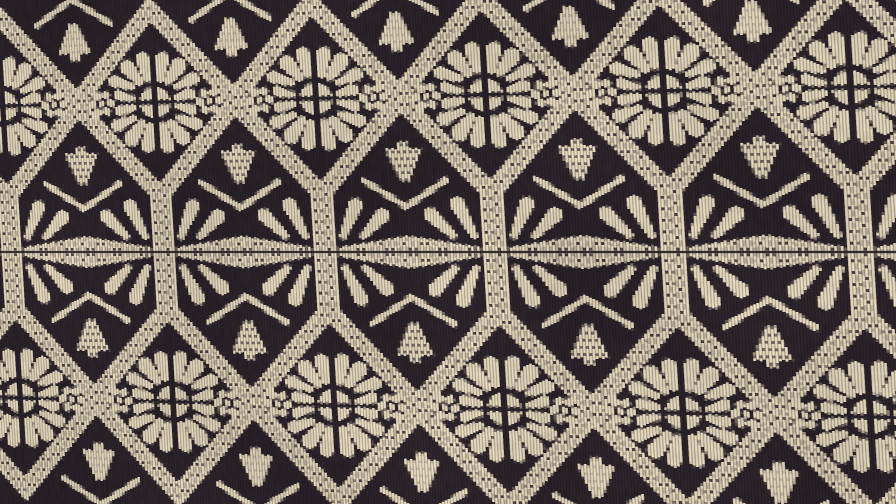
A WebGL 1 fragment shader for this pattern:

```glsl
precision highp float;
// Woven cloth: a lattice of straps holding flowers, mirrored about a central
// seam with posts, leaves and petals. One cell is built from distance functions,
// repeated with fract on a slightly fanned grid, and cut into stitched ribs.

uniform vec2 u_resolution;

const float CELL_WIDTH = 140.0;   // cell units between posts
const float ROW_HEIGHT = 134.0;   // cell units from seam to flower centre
const float RIBS = 58.0;          // ribs per cell
const float STITCH = 2.4;         // stitch length in cell units
const vec3 CREAM = vec3(0.89, 0.85, 0.75);
const vec3 SHADE = vec3(0.54, 0.49, 0.41);
const vec3 GROUND = vec3(0.15, 0.12, 0.145);

vec2 hashGradient(vec2 p) {
  float angle = 6.2832 * fract(sin(dot(p, vec2(127.1, 311.7))) * 4375.85);
  return vec2(cos(angle), sin(angle));
}

float gradientNoise(vec2 p) {
  vec2 i = floor(p), f = fract(p);
  vec2 w = f * f * (3.0 - 2.0 * f);
  vec2 e = vec2(1.0, 0.0);
  float low = mix(dot(hashGradient(i), f), dot(hashGradient(i + e), f - e), w.x);
  float high = mix(dot(hashGradient(i + e.yx), f - e.yx),
                   dot(hashGradient(i + 1.0), f - 1.0), w.x);
  return mix(low, high, w.y);
}

float cover(float d) { return 1.0 - smoothstep(-0.6, 0.6, d); }

// Rounded stroke whose radius changes from one end to the other
float stroke(vec2 p, vec2 a, vec2 b, float ra, float rb) {
  vec2 ab = b - a;
  float h = clamp(dot(p - a, ab) / dot(ab, ab), 0.0, 1.0);
  return length(p - a - ab * h) - mix(ra, rb, h);
}

// Ring of six dots around a central dot
float rosette(vec2 p) {
  float sector = 1.0472;
  float angle = mod(atan(p.y, p.x) + 0.5 * sector, sector) - 0.5 * sector;
  vec2 q = length(p) * vec2(cos(angle), sin(angle));
  return min(length(q - vec2(8.5, 0.0)) - 3.9, length(p) - 3.2);
}

// One quarter of the flower; p is measured from its centre
float flower(vec2 p) {
  float d = stroke(p, vec2(6.0, 21.0), vec2(9.0, 39.0), 3.5, 6.2);
  d = min(d, stroke(p, vec2(13.0, 19.0), vec2(23.0, 32.0), 4.0, 7.0));
  d = min(d, stroke(p, vec2(20.0, 14.0), vec2(35.0, 20.0), 3.0, 5.8));
  d = min(d, stroke(p, vec2(20.0, 4.0), vec2(32.0, 7.0), 3.0, 5.0));
  float heart = max(length(p) - 14.0, 2.0 - min(p.x, p.y));
  return min(min(d, heart), rosette(p - vec2(48.0, 0.0)));
}

// Tapered stack of bars; p.y grows from the knob to the point
float barStack(vec2 p) {
  float halfWidth = p.y < 6.0 ? 5.0 : 15.5 - 0.42 * (p.y - 6.0);
  float d = max(p.x - halfWidth, abs(p.y - 17.0) - 17.0);
  return max(d, 1.0 - abs(mod(p.y, 6.0) - 3.0 + 3.0 * step(3.0, mod(p.y, 6.0)) - 0.5));
}

// Small staggered openings in the broad bands
float openings(vec2 p) {
  float row = floor(p.y / 4.8);
  vec2 q = vec2(mod(p.x + 3.0 * mod(row, 2.0), 6.0) - 3.0, mod(p.y, 4.8) - 2.4);
  return cover(max(abs(q.x) - 1.3, abs(q.y) - 1.0));
}

// Light yarn coverage; p.x from the post, p.y from the seam
float motif(vec2 p) {
  float middle = 0.5 * CELL_WIDTH - p.x;
  vec2 f = vec2(p.x, abs(p.y - ROW_HEIGHT));
  float diamond = (1.16 * f.x + f.y - 72.0) / 1.53;
  float strap = abs(diamond - 7.5) - 7.5;
  float post = max(p.x - 9.0, p.y - 62.0);
  float leaf = max(p.y - 14.0 + 0.17 * middle, middle - 59.0);
  float band = min(min(strap, post), leaf);

  float d = flower(f);
  d = min(d, barStack(vec2(middle, f.y - 39.0)));
  d = min(d, stroke(vec2(middle, f.y), vec2(0.0, 95.0), vec2(34.0, 72.0), 2.7, 2.7));
  d = min(d, stroke(p, vec2(16.0, 14.0), vec2(28.0, 41.0), 3.2, 6.2));
  d = min(d, stroke(p, vec2(33.0, 14.0), vec2(50.0, 32.0), 3.2, 6.2));
  float pierced = cover(band) * (1.0 - 0.85 * openings(p) * cover(band + 2.2));
  return max(pierced, cover(d));
}

// Cloth colour at p: x from 0 to 1, y from the seam in canvas widths
vec3 cloth(vec2 p) {
  float x = p.x + 0.06 * p.y - 0.013;
  float column = (sqrt(0.02736 + 0.01928 * x) - 0.1654) / 0.00964;
  float across = (fract(column + 0.5) - 0.5) * CELL_WIDTH;
  float up = abs(p.y) / (0.1628 + 0.0042 * column) * ROW_HEIGHT;

  // Snap the design to ribs and staggered stitches
  float rib = floor(column * RIBS);
  float ribPhase = fract(column * RIBS);
  float stagger = 0.5 * mod(rib, 2.0);
  float snappedX = abs(across + (0.5 - ribPhase) * CELL_WIDTH / RIBS);
  float snappedY = (floor(up / STITCH - stagger) + 0.5 + stagger) * STITCH;
  float yarn = motif(vec2(snappedX, snappedY)) * smoothstep(0.5, 1.3, up);

  float ridge = pow(sin(3.14159 * ribPhase), 0.6);
  float wear = gradientNoise(vec2(rib * 0.63, p.y * 90.0)) + gradientNoise(p * 7.0);
  vec3 light = mix(SHADE, CREAM, ridge) * (1.0 + 0.07 * wear);
  vec3 dark = GROUND * (0.85 + 0.3 * ridge + 0.15 * wear);
  return mix(dark, light, yarn);
}

void main() {
  // Average nine samples to smooth the fine ribs
  vec3 total = vec3(0.0);
  for (int j = 0; j < 3; j++) {
    for (int i = 0; i < 3; i++) {
      vec2 offset = (vec2(float(i), float(j)) - 1.0) / 3.0;
      vec2 p = (gl_FragCoord.xy + offset) / u_resolution;
      total += cloth(vec2(p.x, (p.y - 0.5) * 0.5625));
    }
  }
  gl_FragColor = vec4(total / 9.0, 1.0);
}
```
